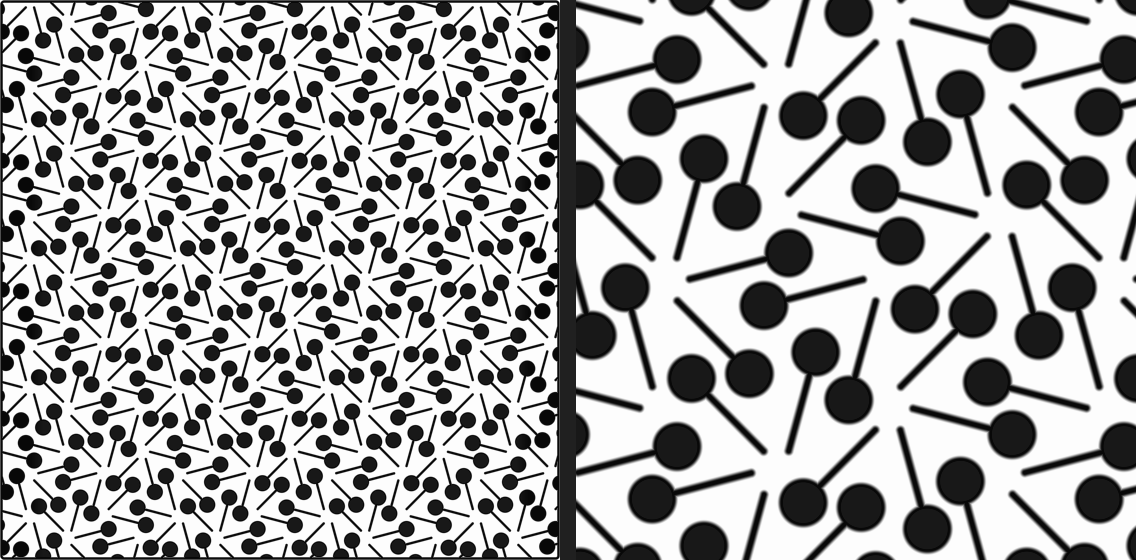
Left, the full canvas; right, a detail of the centre.
This pattern is drawn by a three.js fragment shader. Its source:

```glsl
varying vec2 vUv;

const vec3 PAPER = vec3(0.992);
const vec3 INK = vec3(0.094);
const vec3 INK_DEEP = vec3(0.03);

const float SIDE = 0.133;               // triangle edge length
const float ROW = SIDE * 0.8660254;     // triangle height
const vec2 TILE_ORIGIN = vec2(0.5191, 0.5772);

const float HEAD_RADIUS = 0.0144;
const float STICK_RADIUS = 0.0021;
const float FRAME_INSET = 0.0027;
const float FRAME_RADIUS = 0.0022;
const float SOFTNESS = 0.0014;

float segmentDistance(vec2 p, vec2 a, vec2 b) {
  vec2 along = b - a;
  float t = clamp(dot(p - a, along) / dot(along, along), 0.0, 1.0);
  return length(p - a - along * t);
}

// Round head with a thin stick ending at the tail
float pinDistance(vec2 p, vec2 head, vec2 tail, float headRadius, float stickRadius) {
  float disc = length(p - head) - headRadius;
  float stick = segmentDistance(p, head, tail) - stickRadius;
  return min(disc, stick);
}

// Two opposed pins, half a turn apart, along a horizontal edge
float pairDistance(vec2 p, float side) {
  vec2 head = vec2(-0.0555, 0.1175) * side;
  vec2 tail = vec2(0.388, 0.001) * side;
  return min(pinDistance(p, head, tail, HEAD_RADIUS, STICK_RADIUS),
             pinDistance(-p, head, tail, HEAD_RADIUS, STICK_RADIUS));
}

vec2 rotateThird(vec2 p) {
  return vec2(-0.5 * p.x - 0.8660254 * p.y, 0.8660254 * p.x - 0.5 * p.y);
}

// One pair on each of the three edges
float triangleDistance(vec2 p, float side) {
  vec2 edgeMiddle = vec2(0.0, -side * 0.2886751);
  float d = 1.0;
  for (int k = 0; k < 3; k++) {
    d = min(d, pairDistance(p - edgeMiddle, side));
    p = rotateThird(p);
  }
  return d;
}

// Staggered rows of triangles, every second one mirrored
float patternDistance(vec2 p, float side, float rowHeight) {
  float nearestRow = floor(p.y / rowHeight + 0.5);
  float d = 1.0;
  for (int j = -1; j <= 1; j++) {
    float row = nearestRow + float(j);
    float shift = 0.5 * side * mod(row, 2.0);
    float nearestColumn = floor((p.x - shift) / side + 0.5);
    for (int i = -1; i <= 1; i++) {
      float column = nearestColumn + float(i);
      vec2 local = p - vec2(column * side + shift, row * rowHeight);
      local.y *= 1.0 - 2.0 * mod(column, 2.0);
      d = min(d, triangleDistance(local, side));
    }
  }
  return d;
}

float roundedBoxDistance(vec2 p, float halfSize, float radius) {
  vec2 q = abs(p) - halfSize + radius;
  return length(max(q, 0.0)) + min(max(q.x, q.y), 0.0) - radius;
}

// Ink deepens along outlines and towards the left and right sides
vec3 inkColor(float depth, float sideDistance) {
  float inner = smoothstep(0.002, 0.0026, depth);
  float central = smoothstep(0.05, 0.08, sideDistance);
  return mix(INK_DEEP, INK, inner * central);
}

void main() {
  float pins = patternDistance(vUv - TILE_ORIGIN, SIDE, ROW);

  // Frame line that clips the pins
  float frame = roundedBoxDistance(vUv - 0.5, 0.5 - FRAME_INSET, 0.005);
  float shape = min(max(pins, frame), abs(frame) - FRAME_RADIUS);

  vec3 ink = inkColor(-shape, min(vUv.x, 1.0 - vUv.x));
  float coverage = 1.0 - smoothstep(-SOFTNESS, SOFTNESS, shape);
  gl_FragColor = vec4(mix(PAPER, ink, coverage), 1.0);
}
```
